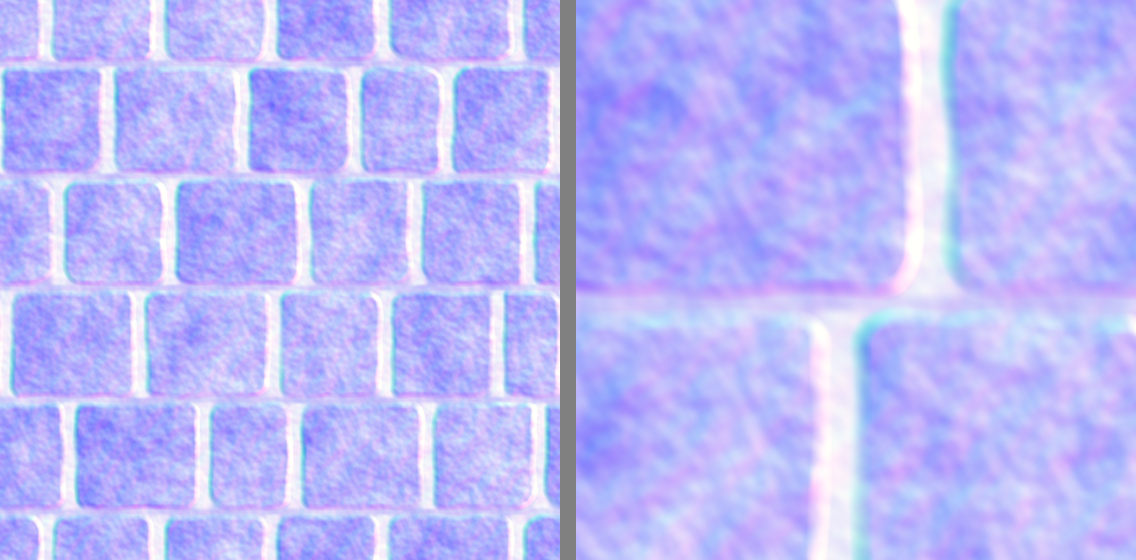
Left: the whole. Right: its middle third, enlarged.
Reproduce this texture map procedurally as a WebGL 1 fragment shader.

```glsl
precision highp float;
// Tiling tangent-space normal map of rough cobbles laid in five staggered courses.

uniform vec2 u_resolution;

float hash(vec2 p) {
  return fract(sin(dot(p, vec2(127.1, 311.7))) * 43758.55);
}

// Unit gradient of a lattice point, wrapped to the period
vec2 latticeGradient(vec2 cell, float period, float seed) {
  cell = floor(mod(cell + 0.5, period));
  float angle = 6.28318 * hash(cell + seed * 17.3);
  return vec2(cos(angle), sin(angle));
}

// Gradient noise that repeats every "period" cells
float noise(vec2 p, float period, float seed) {
  vec2 i = floor(p), f = p - i;
  vec2 u = f * f * f * (f * (f * 6.0 - 15.0) + 10.0);
  vec2 e = vec2(1.0, 0.0);
  float a = dot(latticeGradient(i, period, seed), f);
  float b = dot(latticeGradient(i + e.xy, period, seed), f - e.xy);
  float c = dot(latticeGradient(i + e.yx, period, seed), f - e.yx);
  float d = dot(latticeGradient(i + e.xx, period, seed), f - e.xx);
  return mix(mix(a, b, u.x), mix(c, d, u.x), u.y);
}

// Steep diagonal streaks; the integer shear keeps them periodic
float streaks(vec2 p, float period, float seed) {
  vec2 sheared = vec2(3.0 * p.x - 2.0 * p.y, p.x + p.y);
  return noise(sheared * period, period, seed);
}

// Position of a vertical joint: wide stones push the later joints right
float joint(float index, float row) {
  float k = floor(mod(index + 0.5, 5.0));
  float firstWide = floor(0.19 * row * row + 0.26);
  float wideCount = abs(row - 1.0) < 0.5 ? 2.0 : 1.0;
  float push = clamp(k - firstWide, 0.0, wideCount);
  if (mod(row, 3.0) < 0.5 && abs(k - 2.0 - floor(row * 0.7)) < 0.5) push -= 0.9;
  return index + 0.2 * push;
}

// x: signed distance to the stone, yz: offset over half size, w: random tone
vec4 stone(vec2 p) {
  p += 0.003 * vec2(noise(p * 14.0, 14.0, 1.0), noise(p * 14.0, 14.0, 2.0));
  float y = p.y * 5.0 - 0.43;
  float row = floor(mod(floor(y) + 0.5, 5.0));
  float shift = mod(row, 2.0) > 0.5 ? 0.11 - 0.04 * row : 0.64 - 0.05 * row;
  float x = p.x * 5.0 - shift;
  float i = floor(x);
  if (x < joint(i, row)) i -= 1.0;
  float left = joint(i, row), right = joint(i + 1.0, row);

  vec2 q = vec2(x - 0.5 * (left + right) + 0.014, fract(y) - 0.5);
  vec2 halfSize = vec2(0.5 * (right - left) - 0.03, 0.488);
  float radius = 0.13 + 0.16 * noise(p * 6.0, 6.0, 10.0);
  vec2 corner = abs(q) - halfSize + radius;
  float d = length(max(corner, 0.0)) + min(max(corner.x, corner.y), 0.0) - radius;
  d += 0.022 * noise(p * 20.0, 20.0, 3.0);
  return vec4(d, q / halfSize, hash(vec2(mod(i + 0.5, 5.0), row + 21.0)));
}

// x: rounded stone body, y: layered roughness on turned lattices
vec2 height(vec2 p) {
  float body = smoothstep(0.002, -0.065, stone(p).x);
  vec2 turned = vec2(2.0 * p.x + p.y, 2.0 * p.y - p.x);
  vec2 turnedBack = vec2(2.0 * p.x - p.y, 2.0 * p.y + p.x);
  float rough = 0.05 * noise(turned * 11.0, 11.0, 4.0) / 24.0;
  rough += 0.05 * noise(turnedBack * 22.0, 22.0, 5.0) / 49.0;
  rough += 0.045 * noise(turned * 41.0, 41.0, 6.0) / 92.0;
  rough += 0.04 * streaks(p, 16.0, 7.0) / 40.0;
  return vec2(0.0023 * body, rough * mix(0.5, 1.0, body));
}

void main() {
  vec2 p = gl_FragCoord.xy / u_resolution;

  // Slopes by forward differences, with edges worn unevenly
  float e = 0.0015;
  vec2 h = height(p);
  vec2 dx = (h - height(p + vec2(e, 0.0))) / e;
  vec2 dy = (h - height(p + vec2(0.0, e))) / e;
  float wear = noise(p * 13.0, 13.0, 11.0);
  vec2 edge = vec2(dx.x, 0.4 * dy.x) * (0.95 + 0.9 * wear);
  vec2 grain = mix(vec2(dx.y, dy.y), vec2(0.5 * (dx.y + dy.y)), 0.55);

  // Pale joints, brightest between neighbours in a course
  vec4 s = stone(p);
  float gap = smoothstep(-0.065, 0.004, s.x);
  float flank = smoothstep(0.82, 1.0, abs(s.y));
  flank *= 1.0 - smoothstep(0.93, 1.02, abs(s.z));
  float pale = mix(0.12 + 0.15 * wear, 0.25, flank);

  // Each stone has its own tone and brightens toward the right
  float tone = 0.1 * (s.w - 0.5) + 0.035 * s.y - 0.015 * s.z;
  tone += 0.13 * noise(p * 11.0, 11.0, 8.0) + 0.09 * streaks(p, 7.0, 9.0);
  float lift = mix(tone, pale, gap);

  // Left-facing slopes turn teal, right-facing ones wash out to white
  vec3 color = vec3(vec2(0.695, 0.68) + lift + edge + grain, 0.99);
  color.g += 0.6 * max(edge.x, 0.0);
  color.b -= 0.35 * max(-edge.x - 0.05, 0.0) + 0.01 * gap;
  gl_FragColor = vec4(clamp(color, 0.0, 1.0), 1.0);
}
```
